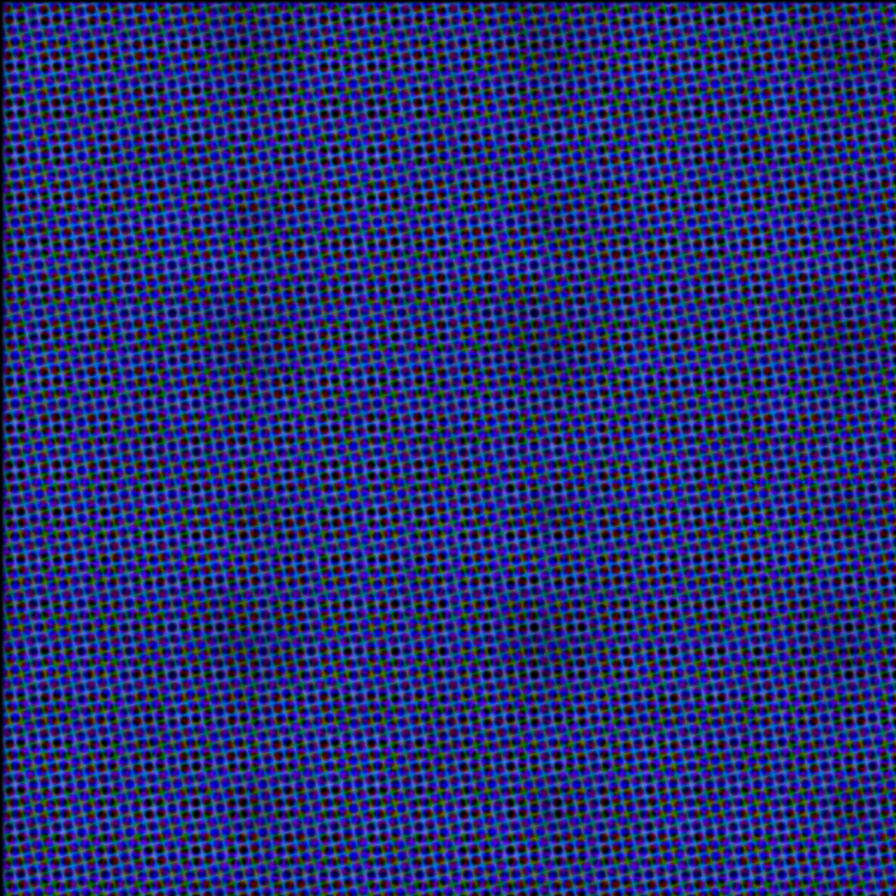
Reproduce this pattern procedurally as a Shadertoy shader.

```glsl
const float DOTS = 76.8;    // halftone dots across the canvas
const float WEAVE = 19.2;   // bright threads across the canvas
const float TILES = 3.0;    // repeats of the cloudy shading

float hash(vec2 p) {
    return fract(sin(dot(p, vec2(127.1, 311.7))) * 43758.5453);
}

// Value noise that wraps after the given number of cells
float tiledNoise(vec2 p, float period) {
    vec2 cell = floor(p);
    vec2 f = fract(p);
    f = f * f * (3.0 - 2.0 * f);
    vec2 lo = mod(cell, period);
    vec2 hi = mod(cell + 1.0, period);
    float bottom = mix(hash(lo), hash(vec2(hi.x, lo.y)), f.x);
    float top = mix(hash(vec2(lo.x, hi.y)), hash(hi), f.x);
    return mix(bottom, top, f.y);
}

vec2 rotate(vec2 p, float angle) {
    float c = cos(angle), s = sin(angle);
    return vec2(c * p.x - s * p.y, s * p.x + c * p.y);
}

// Light left between soft ink dots on a turned square screen
float screenLight(vec2 p, float angle, vec2 phase, float inner, float outer) {
    vec2 cell = fract(rotate(p, angle) * DOTS - phase + 0.5) - 0.5;
    return smoothstep(inner, outer, length(cell));
}

// Soft horizontal and vertical threads, uneven along their length
float threads(vec2 p, vec2 phase, float halfWidth) {
    vec2 q = p * WEAVE - phase;
    vec2 d = abs(fract(q + 0.5) - 0.5);
    vec2 line = 1.0 - smoothstep(vec2(0.4 * halfWidth), vec2(halfWidth), d);
    float wear = mix(0.5, 1.0, hash(floor(q + 0.5)));
    return max(line.x, line.y) * wear;
}

// Dark smudge centred in each large tile
float smudge(vec2 p, vec2 center, float radius) {
    vec2 d = fract(p * TILES - center + 0.5) - 0.5;
    return exp(-dot(d, d) / (radius * radius));
}

float cloudShade(vec2 p) {
    float shade = 0.95 + 0.1 * tiledNoise(p * TILES * 8.0, 8.0);
    shade -= 0.2 * smudge(p, vec2(0.82, 0.84), 0.16);
    shade -= 0.12 * smudge(p, vec2(0.82, 0.30), 0.09);
    return shade;
}

void mainImage(out vec4 fragColor, in vec2 fragCoord) {
    vec2 uv = fragCoord / iResolution.xy;
    float shade = cloudShade(uv);

    // Three ink screens at different angles
    float red = 0.36 * screenLight(uv, radians(15.0), vec2(0.3, 0.1), 0.14, 0.70);
    float green = 0.46 * screenLight(uv, radians(75.0), vec2(0.6, 0.2), 0.18, 0.68);
    float blue = 0.84 * screenLight(uv, 0.0, vec2(0.8, 0.0), 0.15, 0.62);

    // Blue threads fill the dots they cross
    float thread = threads(uv, vec2(0.7, 0.5), 0.14);
    blue = mix(blue, max(blue, 0.68), 0.55 * thread);
    vec3 color = vec3(red, green, blue) * shade;

    // Fine grain and dark left and top borders
    color *= 0.95 + 0.1 * hash(floor(uv * 512.0));
    color *= smoothstep(0.0, 0.008, uv.x) * smoothstep(0.0, 0.006, 1.0 - uv.y);

    fragColor = vec4(clamp(color, 0.0, 1.0), 1.0);
}
```
